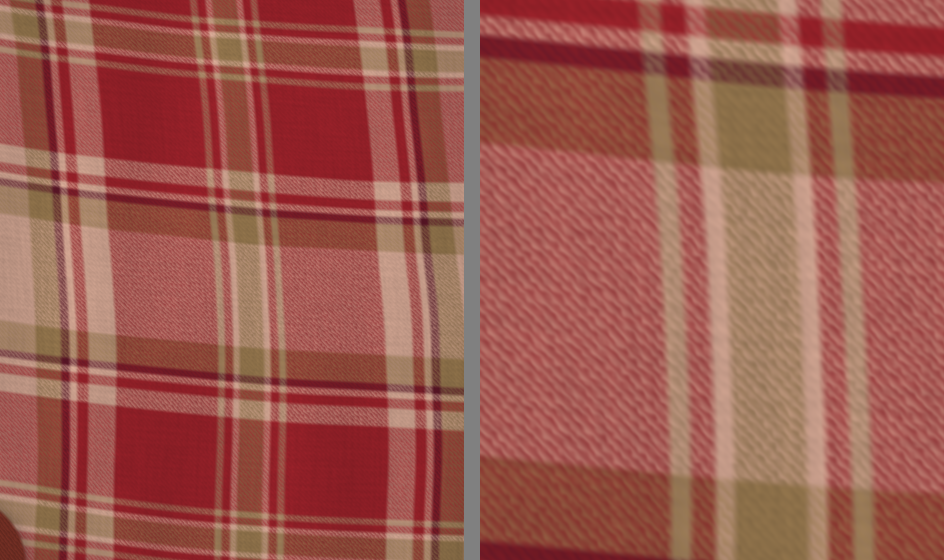
Left, the full canvas; right, a detail of the centre.
This texture is drawn by a Shadertoy shader. Its source:

```glsl
// Soft twill-woven plaid in red, cream, olive and maroon, slightly skewed and creased.

vec2 hashGradient(vec2 cell) {
    float angle = 6.2832 * fract(sin(dot(cell, vec2(127.1, 311.7))) * 43758.5);
    return vec2(cos(angle), sin(angle));
}

float gradientNoise(vec2 p) {
    vec2 i = floor(p), f = fract(p);
    vec2 w = f * f * f * (f * (f * 6.0 - 15.0) + 10.0);
    vec2 e = vec2(0.0, 1.0);
    float low = mix(dot(hashGradient(i), f), dot(hashGradient(i + e.yx), f - e.yx), w.x);
    float high = mix(dot(hashGradient(i + e.xy), f - e.xy), dot(hashGradient(i + 1.0), f - 1.0), w.x);
    return mix(low, high, w.y);
}

float past(float edge, float d) {
    float soft = 0.006 + 1.2 / iResolution.y;
    return smoothstep(edge - soft, edge + soft, d);
}

// Yarn colour along the mirrored stripe sequence; one repeat spans 2 units.
// The inset moves the dark accent group away from the wide cream band.
vec3 yarn(float t, float inset) {
    vec3 red = vec3(0.555, 0.12, 0.15);
    vec3 cream = vec3(0.75, 0.59, 0.52);
    vec3 olive = vec3(0.54, 0.43, 0.28);
    vec3 maroon = vec3(0.33, 0.08, 0.14);
    float d = abs(mod(t + 1.0, 2.0) - 1.0);
    vec3 c = mix(olive, cream * 1.05, past(0.045, d));
    c = mix(c, red, past(0.069, d));
    c = mix(c, mix(olive, cream, 0.4), past(0.099, d));
    c = mix(c, red, past(0.125, d));
    c = mix(c, cream, past(0.497, d));
    c = mix(c, red, past(0.597 - inset, d));
    c = mix(c, cream * 1.05, past(0.637 - inset, d));
    c = mix(c, maroon, past(0.664 - inset, d));
    c = mix(c, olive, past(0.694 - inset, d));
    return mix(c, cream, past(0.785, d));
}

void mainImage(out vec4 fragColor, in vec2 fragCoord) {
    vec2 p = fragCoord / iResolution.y;
    float down = 1.0 - p.y;

    // Cloth coordinates: both thread directions bend gently
    float column = 0.4 + 0.13 * down - 0.0845 * down * down;
    float row = 0.4766 + 0.155 * p.x - 0.0845 * p.x * p.x;
    vec2 cloth = vec2((p.x - column) * 2.048, (down - row) * 2.286 + 1.0);
    cloth.x += 0.045 * max(cloth.x, 0.0) * (1.0 - smoothstep(0.38, 0.62, down));
    cloth += 0.014 * vec2(gradientNoise(p * 4.0), gradientNoise(p * 4.0 + 31.0));

    // Diagonal twill decides which thread lies on top
    float speckle = gradientNoise(cloth * vec2(95.0, 80.0));
    float phase = cloth.x * 64.0 - cloth.y * 57.0 + 0.3 * speckle;
    float fade = 1.0 - smoothstep(0.7, 1.2, fwidth(phase));
    float twill = sin(6.2832 * phase) * fade;
    float over = clamp(0.5 + 0.1 * twill + 0.15 * speckle, 0.0, 1.0);
    vec3 color = mix(yarn(cloth.x, 0.0), yarn(cloth.y, 0.024), over);

    // Uneven yarns and surface fuzz
    float slubs = gradientNoise(cloth * vec2(70.0, 5.0)) + gradientNoise(cloth * vec2(5.0, 70.0) + 17.0);
    color *= 1.0 + 0.04 * slubs + 0.015 * twill + 0.04 * speckle;

    // Broad creases and light falling off to the corners
    float crease = gradientNoise(vec2(p.x * 9.0 - p.y, p.y * 1.5 + 8.0));
    vec2 fromCenter = p - vec2(0.43, 0.48);
    color *= 1.03 + 0.08 * crease - 0.2 * dot(fromCenter, fromCenter);

    // Shadowed brown fold in the lower left corner
    float fold = length(p - vec2(-0.078, -0.009)) - 0.124;
    color *= 1.0 - 0.2 * exp(-max(fold, 0.0) * 90.0);
    vec3 foldColor = vec3(0.42, 0.17, 0.13) * (1.0 + 0.06 * twill + 0.08 * speckle);
    color = mix(foldColor, color, smoothstep(-0.004, 0.004, fold));

    fragColor = vec4(color, 1.0);
}
```
